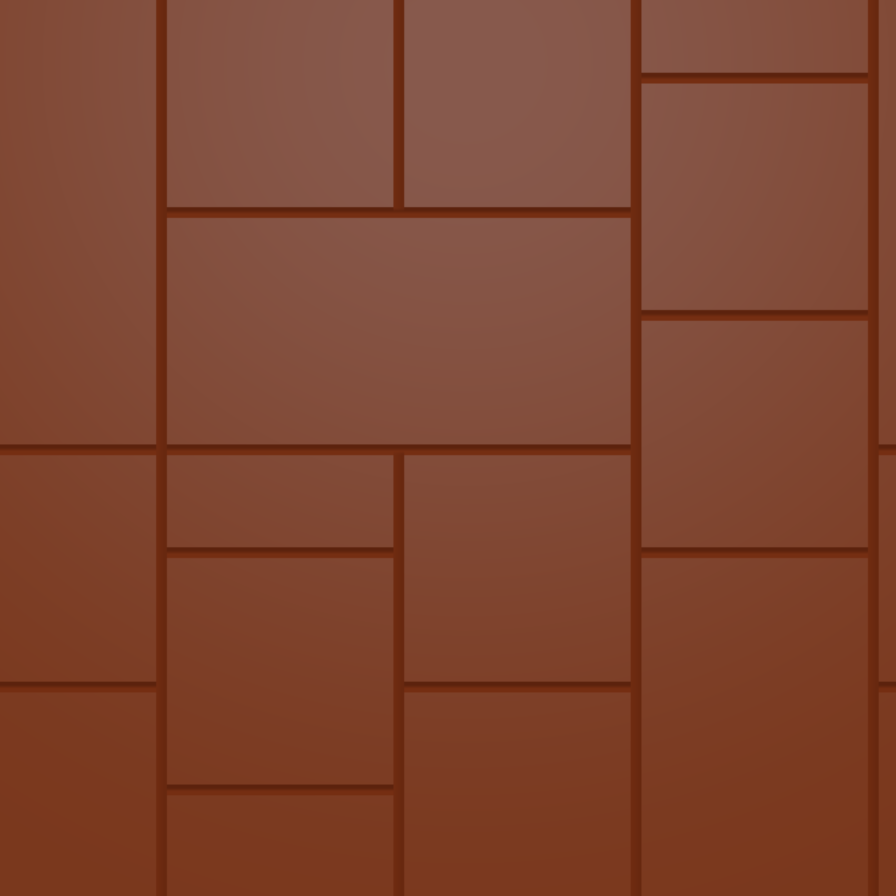
Reproduce this pattern procedurally as a Shadertoy shader.

```glsl
// Terracotta blocks of mixed sizes, parted by narrow bevelled joints.
// A square grid repeats every four columns; shifted rows and omitted joints
// make the larger slabs. A soft glow near the top lights the surface.

#define PITCH 0.2648
#define ORIGIN vec2(0.1803, 0.498)
#define ROW_SHIFT -0.1148
#define JOINT_HALF 0.0060
#define EDGE_SOFT 0.0011
#define GLOW_CENTER vec2(0.52, 0.93)
#define GLOW_RADIUS 1.02
#define CLAY_LIT vec3(0.53, 0.35, 0.30)
#define CLAY_BASE vec3(0.48, 0.22, 0.115)
#define JOINT_LIGHT vec3(0.46, 0.18, 0.07)
#define JOINT_DARK vec3(0.36, 0.135, 0.05)

// Signed offset from the nearest line of the repeating grid
float lineOffset(float gridCoord) {
    return (fract(gridCoord + 0.5) - 0.5) * PITCH;
}

// Soft-edged coverage of a joint around its centre line
float jointMask(float offset) {
    float soft = max(EDGE_SOFT, 0.75 / iResolution.y);
    return 1.0 - smoothstep(JOINT_HALF - soft, JOINT_HALF + soft, abs(offset));
}

void mainImage(out vec4 fragColor, in vec2 fragCoord) {
    vec2 uv = fragCoord / iResolution.y;
    vec2 grid = (uv - ORIGIN) / PITCH;
    float column = mod(floor(grid.x), 4.0);
    float verticalLine = mod(floor(grid.x + 0.5), 4.0);

    // The third column, and the lower part of the first, use shifted rows
    bool shifted = column == 2.0 || (column == 0.0 && grid.y < -0.1);
    float rowCoord = grid.y - (shifted ? ROW_SHIFT / PITCH : 0.0);
    float row = floor(rowCoord + 0.5);

    // Horizontal joints, left out where a tall slab spans two rows
    float across = lineOffset(rowCoord);
    bool tallSlab = (column == 3.0 && row == 1.0) || (column == 2.0 && row == -1.0);
    float horizontal = tallSlab ? 0.0 : jointMask(across);

    // Vertical joints, left out where a wide slab spans two columns
    float along = lineOffset(grid.x);
    float slabEdge = abs(grid.y - 0.5) * PITCH - 0.5 * PITCH;
    float outsideSlab = smoothstep(0.0, JOINT_HALF, slabEdge);
    float vertical = jointMask(along) * (verticalLine == 1.0 ? outsideSlab : 1.0);

    // Clay lit from near the top centre
    float glow = 1.0 - smoothstep(0.0, GLOW_RADIUS, distance(uv, GLOW_CENTER));
    vec3 color = mix(CLAY_BASE, CLAY_LIT, glow);

    // Upper lips lie in shade; vertical grooves darken gently to the right
    float lipShade = smoothstep(-0.0025, 0.0030, across);
    float grooveShade = mix(0.25, 0.55, smoothstep(-JOINT_HALF, JOINT_HALF, along));
    color = mix(color, mix(JOINT_LIGHT, JOINT_DARK, lipShade), horizontal);
    color = mix(color, mix(JOINT_LIGHT, JOINT_DARK, grooveShade), vertical);

    fragColor = vec4(color, 1.0);
}
```
